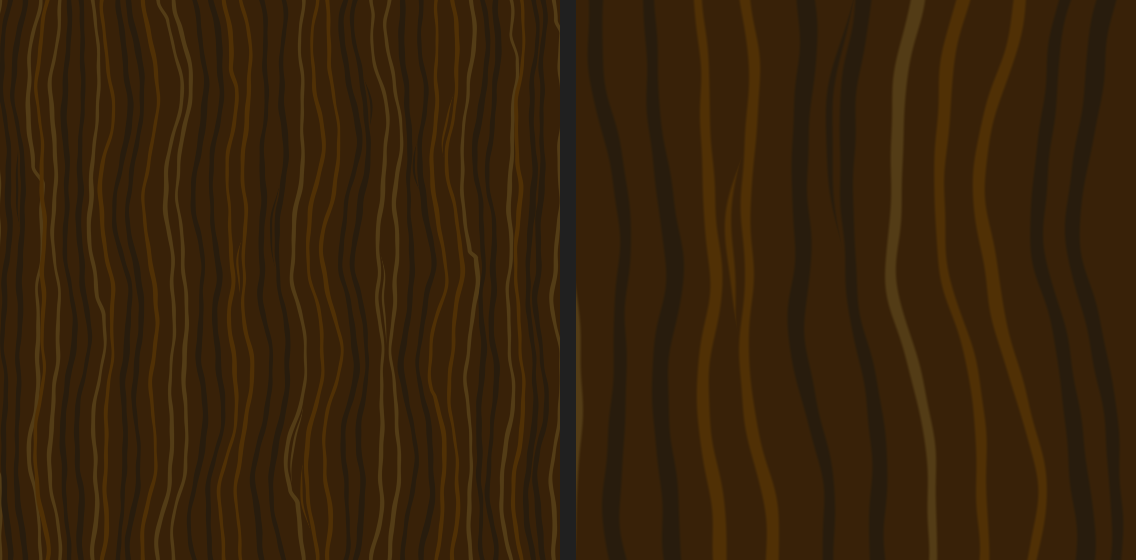
Left: the whole. Right: its middle third, enlarged.
This texture is drawn by a three.js fragment shader. Its source:

```glsl
// Dark wood bark: flat brown crossed by wavy vertical grain lines in three tones.
#define LINES 39.0
#define HALF_WIDTH 0.0034
#define SWAY 0.0095
#define WIGGLE 0.0026
#define KINK 0.022
#define SLIVER_SHARE 0.36
#define SOFTNESS 0.0012
#define WOOD vec3(0.22, 0.13, 0.03)
#define DARK vec3(0.155, 0.11, 0.05)
#define TAN vec3(0.325, 0.235, 0.085)
#define OCHRE vec3(0.315, 0.19, 0.02)
#define TAU 6.28319

varying vec2 vUv;

float hash(float n, float salt) {
  return fract(sin(n * 12.99 + salt * 78.23) * 43758.5);
}

// Runs of two dark lines alternate with runs of three or two light ones.
bool isDark(float id) {
  float slot = mod(id, 9.0);
  return slot < 1.5 || (slot > 4.5 && slot < 6.5);
}

bool isOchre(float id) {
  return fract(id * 0.618) > 0.5;
}

// Slow bends shared by neighbouring lines, calmer near the sides.
float sway(float x, float y) {
  float a = TAU * 2.0 * y + 9.0 * x + 1.5 * sin(8.0 * x);
  float b = TAU * 3.0 * y - 13.0 * x + 2.0;
  float bends = sin(a + 0.6 * sin(TAU * y + 5.0 * x)) + 0.8 * sin(b);
  return SWAY * bends * mix(0.45, 1.0, sin(0.5 * TAU * x));
}

// Small bends that belong to one line.
float wiggle(float id, float y) {
  float p = TAU * hash(id, 1.0);
  float q = TAU * hash(id, 2.0);
  float a = TAU * 4.0 * y + p;
  return WIGGLE * (sin(a + 0.7 * sin(TAU * 3.0 * y + q))
    + 0.6 * sin(TAU * 7.0 * y + q + sin(TAU * 2.0 * y + p))
    + 0.22 * sin(TAU * 15.0 * y + p + q));
}

// Gradual drift that snaps back in a short sideways step.
float kink(float id, float y) {
  float h = hash(id, 3.0);
  float f = fract(y + hash(id, 4.0));
  float fall = mix(0.012, 0.05, hash(id, 5.0));
  float amount = KINK * h * h * (isDark(id) ? 0.0 : 1.0);
  return amount * (f - smoothstep(1.0 - fall, 1.0, f));
}

float lineX(float id, float y) {
  float u = (id + 0.5 + 0.35 * (hash(id, 6.0) - 0.5)) / LINES;
  float x = u - 0.026 * sin(TAU * u);
  return x + sway(x, y) + wiggle(id, y) + kink(id, y);
}

float coverage(float halfWidth, float dist) {
  return smoothstep(-SOFTNESS, SOFTNESS, halfWidth - dist);
}

// Stroke of slightly uneven thickness.
float strokeWidth(float id, float y) {
  float p = TAU * hash(id, 7.0);
  float swell = 0.16 * sin(TAU * 2.0 * y + p) + 0.1 * sin(TAU * 5.0 * y - p)
    + 0.05 * sin(TAU * 23.0 * y + p);
  return HALF_WIDTH * (isDark(id) ? 1.3 + 1.4 * swell : 0.97 + swell);
}

// Short tapered splinter beside a line.
float sliver(float id, vec2 p, float x, float stretch) {
  float size = mix(0.035, 0.085, hash(id, 8.0));
  float t = (p.y - mix(0.1, 0.9, hash(id, 9.0))) / size;
  float taper = 1.0 - t * t;
  float side = hash(id, 10.0) < 0.5 ? -1.0 : 1.0;
  float bow = side * (0.005 + 0.006 * taper);
  float present = step(hash(id, 11.0), SLIVER_SHARE);
  return present * coverage(0.0026 * taper - 0.0006, abs(p.x - x - bow) / stretch);
}

void main() {
  vec3 color = WOOD;
  float cell = floor(vUv.x * LINES);

  // Only lines that can bend into this spot are drawn.
  for (int i = -4; i <= 4; i++) {
    float id = cell + float(i);
    float x = lineX(id, vUv.y);
    float slope = (lineX(id, vUv.y + 0.001) - x) / 0.001;
    float stretch = sqrt(1.0 + slope * slope);
    float ink = coverage(strokeWidth(id, vUv.y), abs(vUv.x - x) / stretch);
    ink = max(ink, sliver(id, vUv, x, stretch));
    vec3 tone = isDark(id) ? DARK : (isOchre(id) ? OCHRE : TAN);
    color = mix(color, tone, ink);
  }

  gl_FragColor = vec4(color, 1.0);
}
```
